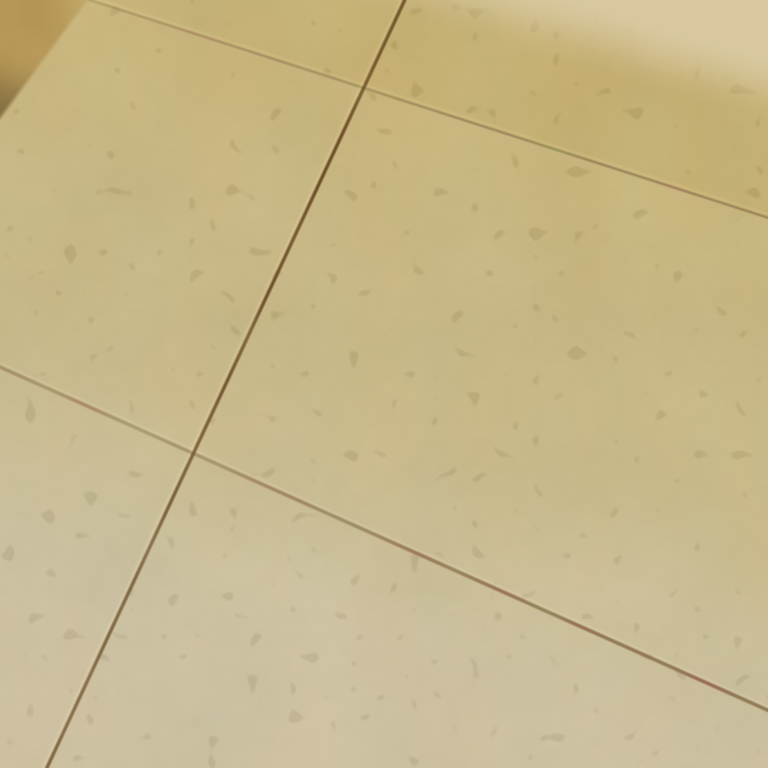
Write a Shadertoy shader that draws this texture.

```glsl
vec2 gradientAt(vec2 cell) {
    float angle = 6.2832 * fract(sin(dot(cell, vec2(127.1, 311.7))) * 4375.85);
    return vec2(cos(angle), sin(angle));
}

float gradientNoise(vec2 p) {
    vec2 i = floor(p), f = fract(p);
    vec2 w = f * f * f * (f * (f * 6.0 - 15.0) + 10.0);
    vec2 e = vec2(1, 0);
    float low = mix(dot(gradientAt(i), f), dot(gradientAt(i + e), f - e), w.x);
    float high = mix(dot(gradientAt(i + e.yx), f - e.yx), dot(gradientAt(i + 1.0), f - 1.0), w.x);
    return mix(low, high, w.y);
}

float fbm(vec2 p) {
    float sum = 0.0, amplitude = 0.5;
    for (int i = 0; i < 4; i++) {
        sum += amplitude * gradientNoise(p);
        p = p * 2.03 + 17.3;
        amplitude *= 0.5;
    }
    return sum;
}

// Tile coordinates in perspective: lines of each set meet at a vanishing point
vec2 floorCoord(vec2 p) {
    float across = 0.466 - (1.233 - p.x) / (2.515 - p.y);
    float along = 0.447 - (2.349 - p.y) / (p.x + 4.087);
    return vec2(across / (0.34 + 0.25 * across), along / (0.145 - 0.15 * along));
}

// Signed distance, in canvas units, from a level of a tile coordinate
float canvasDistance(float offset, float coord) {
    return offset / (length(vec2(dFdx(coord), dFdy(coord))) * iResolution.y);
}

float lineMask(float dist, float halfWidth) {
    float soft = 0.0009 + 0.7 / iResolution.y;
    return 1.0 - smoothstep(halfWidth - soft, halfWidth + soft, abs(dist));
}

void mainImage(out vec4 fragColor, in vec2 fragCoord) {
    vec2 uv = fragCoord / iResolution.xy;
    vec2 tile = floorCoord(uv);
    vec2 joint = round(tile);
    float colDist = canvasDistance(tile.x - joint.x, tile.x);
    float rowDist = canvasDistance(tile.y - joint.y, tile.y);
    float rowOne = canvasDistance(tile.y - 1.0, tile.y);
    float wallDist = canvasDistance(tile.x + 1.0, tile.x);

    // Light falling off from the near floor to the far floor
    float depth = uv.y + 0.25 * (uv.x - 0.5) + 0.12 * fbm(uv * 3.0);
    vec3 color = mix(vec3(0.80, 0.755, 0.63), vec3(0.782, 0.722, 0.535), smoothstep(0.1, 0.52, depth));
    color = mix(color, vec3(0.783, 0.708, 0.485), smoothstep(0.5, 0.95, depth));
    color = mix(color, vec3(0.765, 0.685, 0.445),
                0.8 * smoothstep(-0.002, 0.002, rowOne) * smoothstep(0.0, 0.6, uv.x));

    // Faint clouding, warm and green tints, and sparse specks
    color += 0.03 * fbm(uv * 6.0 + 4.0);
    color += vec3(0.02, -0.008, -0.015) * fbm(uv * vec2(9.0, 5.0) + 31.0);
    color += 0.012 * fbm(uv * 45.0);
    color -= 0.05 * smoothstep(0.36, 0.5, gradientNoise(uv * 38.0 + 9.0));

    // Soft reflection in the far corner
    float sheen = uv.y - 1.157 + 0.281 * uv.x + 0.02 * fbm(uv * 5.0);
    color = mix(color, vec3(0.85, 0.785, 0.625), smoothstep(-0.035, 0.055, sheen));

    // Row joints: faint on the left, stronger and tinted to the right
    float wear = gradientNoise(uv * 13.0 + 2.0);
    vec3 rowColor = vec3(0.53, 0.44, 0.29) + vec3(0.13, -0.04, 0.06) * wear;
    float rowStrength = mix(0.5, 0.85, smoothstep(0.15, 0.8, uv.x)) + 0.25 * wear;
    rowStrength *= mix(1.0, 0.8, step(0.5, joint.y));
    float rowWidth = mix(0.0023, 0.0016, step(0.5, joint.y));
    color += 0.025 * lineMask(rowDist - 0.004, 0.002);
    color = mix(color, rowColor, rowStrength * lineMask(rowDist, rowWidth));

    // Column joint: dark, with a pale bevel on one side
    float isFloor = step(-0.5, joint.x);
    color += 0.03 * isFloor * lineMask(colDist + 0.0045, 0.002);
    vec3 columnColor = mix(vec3(0.47, 0.36, 0.22), vec3(0.40, 0.28, 0.13), smoothstep(0.2, 0.8, uv.y));
    color = mix(color, columnColor, isFloor * (0.85 + 0.2 * wear) * lineMask(colDist, 0.0022));

    // Shaded wall beyond the last column
    vec3 wall = mix(vec3(0.53, 0.45, 0.27), vec3(0.71, 0.59, 0.34), smoothstep(0.84, 0.94, uv.y + 0.3 * uv.x));
    wall = mix(wall, vec3(0.77, 0.67, 0.42), smoothstep(0.05, 0.13, uv.x));
    wall += 0.05 * fbm(uv * 12.0);
    color = mix(color, wall, smoothstep(0.003, -0.005, wallDist));

    fragColor = vec4(clamp(color, 0.0, 1.0), 1.0);
}
```
